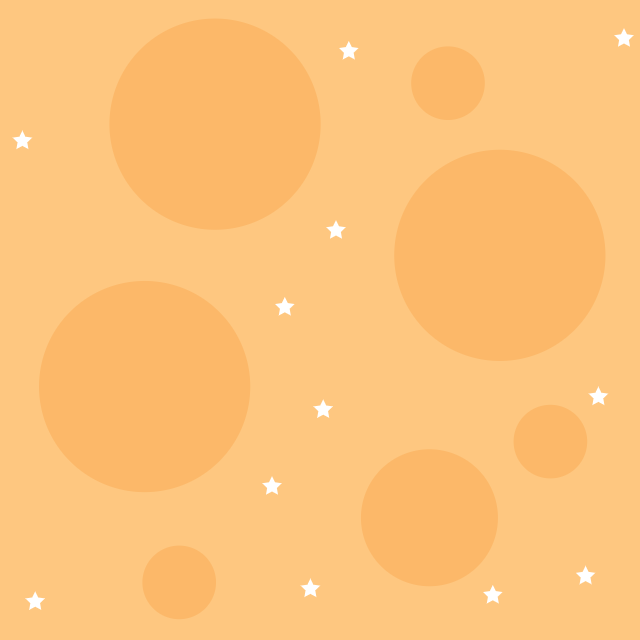
Give the GLSL for this pattern, as a Shadertoy shader.

```glsl
// Flat discs in three sizes on a warm ground, with small white stars in the gaps.
// Discs and stars sit on additive walks around the unit torus, so the tile wraps;
// a star site is skipped when it comes too close to a disc or to the tile border.

const vec3 GROUND = vec3(0.995, 0.780, 0.500);
const vec3 DISC   = vec3(0.988, 0.720, 0.410);
const vec3 STAR   = vec3(1.0);

const float LARGE = 0.165, MEDIUM = 0.107, SMALL = 0.0575;
const float STAR_RADIUS = 0.016, STAR_INNER = 0.5;
const float DISC_CLEARANCE = 0.035, BORDER_CLEARANCE = 0.02;
const int STAR_SITES = 29;

// Point number i of an even walk around the torus
vec2 walk(vec2 start, vec2 stride, int i) {
    return fract(start + stride * float(i));
}

// Shortest offset from b to a across the tile edges
vec2 wrappedOffset(vec2 a, vec2 b) {
    vec2 d = a - b;
    return d - floor(d + 0.5);
}

float discDistance(vec2 p, vec2 centre, float radius) {
    return length(wrappedOffset(p, centre)) - radius;
}

// Signed distance to the nearest disc
float discField(vec2 p) {
    float d = 1.0;
    for (int i = 0; i < 4; i++) {
        float radius = i < 3 ? LARGE : MEDIUM;
        d = min(d, discDistance(p, walk(vec2(0.336, 0.806), vec2(0.445, -0.205), i), radius));
    }
    for (int i = 0; i < 3; i++)
        d = min(d, discDistance(p, walk(vec2(0.70, 0.87), vec2(0.58, 0.22), i), SMALL));
    return d;
}

// Distance from a point inside the tile to its border
float borderDistance(vec2 p) {
    vec2 d = min(p, 1.0 - p);
    return min(d.x, d.y);
}

// Signed distance to an upright five-pointed star
float starDistance(vec2 p, float radius, float inner) {
    const vec2 fold = vec2(0.809017, -0.587785);
    vec2 mirror = vec2(-fold.x, fold.y);
    p.x = abs(p.x);
    p -= 2.0 * max(dot(fold, p), 0.0) * fold;
    p -= 2.0 * max(dot(mirror, p), 0.0) * mirror;
    p.x = abs(p.x);
    p.y -= radius;
    vec2 edge = inner * vec2(-fold.y, fold.x) - vec2(0.0, 1.0);
    float along = clamp(dot(p, edge) / dot(edge, edge), 0.0, radius);
    return length(p - edge * along) * sign(p.y * edge.x - p.x * edge.y);
}

// A site may hold a star when discs and border leave it enough room
bool isFree(vec2 site) {
    return borderDistance(site) > BORDER_CLEARANCE && discField(site) > DISC_CLEARANCE;
}

// Signed distance to the nearest star on a free site
float starField(vec2 p) {
    float d = 1.0;
    for (int i = 0; i < STAR_SITES; i++) {
        vec2 site = walk(vec2(0.915, 0.10), vec2(0.755, 0.57), i);
        vec2 offset = wrappedOffset(p, site);
        if (length(offset) < 2.0 * STAR_RADIUS && isFree(site))
            d = min(d, starDistance(offset, STAR_RADIUS, STAR_INNER));
    }
    return d;
}

// Coverage of a shape with an edge one pixel wide
float coverage(float d, float pixel) {
    return clamp(0.5 - d / pixel, 0.0, 1.0);
}

void mainImage(out vec4 fragColor, in vec2 fragCoord) {
    vec2 p = fragCoord / iResolution.xy;
    float pixel = 1.0 / iResolution.y;
    vec3 color = mix(GROUND, DISC, coverage(discField(p), pixel));
    color = mix(color, STAR, coverage(starField(p), pixel));
    fragColor = vec4(color, 1.0);
}
```
